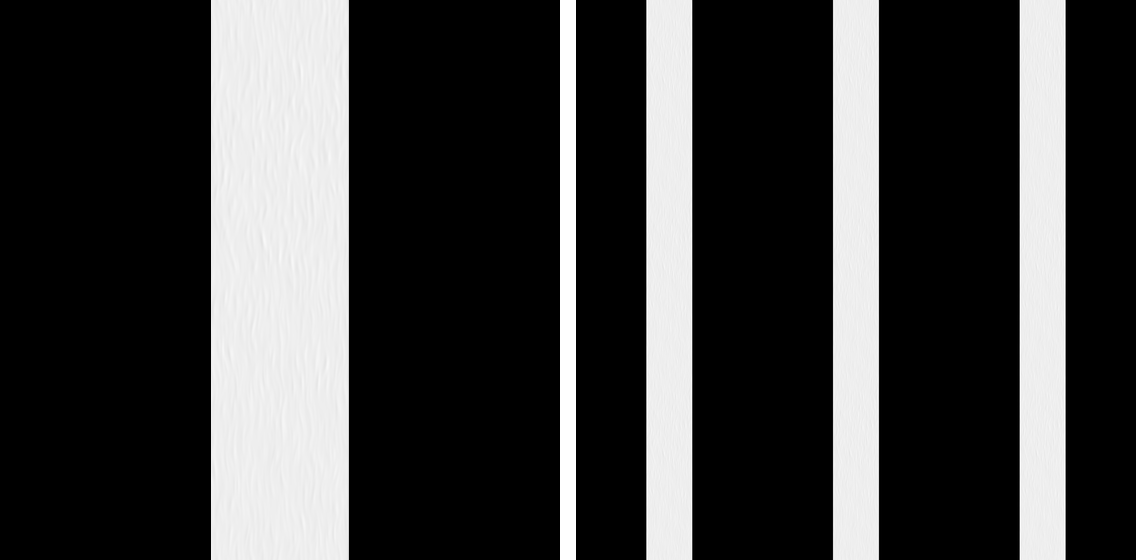
Left: one tile. Right: repeated 3 by 3.
A three.js fragment shader for this texture:

```glsl
// Upright white strip with fine embossed vertical grain on a black ground, tiling both ways.
varying vec2 vUv;

const float TAU = 6.2831853;
const vec3 GROUND_COLOR = vec3(0.0);
const vec3 STRIP_COLOR = vec3(0.934);
const float STRIP_LEFT = 0.3767;
const float STRIP_RIGHT = 0.6228;
const float EDGE_SOFTNESS = 0.0009;
const vec2 COARSE_CELLS = vec2(128.0, 32.0);  // whole repeats, so the grain wraps
const vec2 FINE_CELLS = vec2(172.0, 22.0);
const float GRAIN_TIGHTNESS = 4.5;
const float GRAIN_SLANT = 0.6;
const float RELIEF_CONTRAST = 0.105;
const float WAVER = 0.0022;
const float CLOUD_CONTRAST = 0.003;

vec3 hash3(vec2 p) {
  vec3 q = fract(p.xyx * vec3(0.1031, 0.1030, 0.0973));
  q += dot(q, q.yxz + 33.33);
  return fract((q.xxy + q.yzz) * q.zyx);
}

// Cellular relief: each cell holds one slanted ridge, lit from the side
float grainRelief(vec2 uv, vec2 cells, float seed) {
  vec2 p = uv * cells;
  vec2 home = floor(p);
  float relief = 0.0;
  for (int j = -1; j <= 1; j++) {
    for (int i = -1; i <= 1; i++) {
      vec2 cell = home + vec2(float(i), float(j));
      vec2 wrapped = mod(cell, cells);
      vec3 ridge = hash3(wrapped + seed);
      float height = hash3(wrapped + seed + 57.0).x * 1.6 - 0.5;
      vec2 d = p - cell - ridge.xy;
      d.x += (ridge.z - 0.5) * 2.0 * GRAIN_SLANT * d.y;
      relief += height * d.x * exp(-GRAIN_TIGHTNESS * dot(d, d));
    }
  }
  return relief;
}

// Gentle sideways drift of the fibres
vec2 waver(vec2 uv) {
  float drift = sin(TAU * (5.0 * uv.y + 3.0 * uv.x))
              + 0.6 * sin(TAU * (11.0 * uv.y - 7.0 * uv.x));
  return uv + vec2(WAVER * drift, 0.0);
}

// Broad, faint changes of tone
float clouds(vec2 uv) {
  return sin(TAU * (9.0 * uv.x + 2.0 * uv.y)) * sin(TAU * (4.0 * uv.y - 3.0 * uv.x));
}

void main() {
  vec2 uv = fract(vUv);
  vec2 fibre = waver(uv);

  // Rough short grain in the upper part, calmer long grain lower down
  float roughness = 0.5 + 0.5 * cos(TAU * (uv.y - 0.68));
  float relief = mix(0.55, 1.0, roughness) * grainRelief(fibre, COARSE_CELLS, 11.0)
               + mix(0.85, 0.5, roughness) * grainRelief(fibre, FINE_CELLS, 203.0);
  vec3 paper = STRIP_COLOR + RELIEF_CONTRAST * relief + CLOUD_CONTRAST * clouds(uv);

  // Strip mask with smooth sides
  float strip = smoothstep(STRIP_LEFT - EDGE_SOFTNESS, STRIP_LEFT + EDGE_SOFTNESS, uv.x)
              * (1.0 - smoothstep(STRIP_RIGHT - EDGE_SOFTNESS, STRIP_RIGHT + EDGE_SOFTNESS, uv.x));

  gl_FragColor = vec4(mix(GROUND_COLOR, clamp(paper, 0.0, 1.0), strip), 1.0);
}
```
